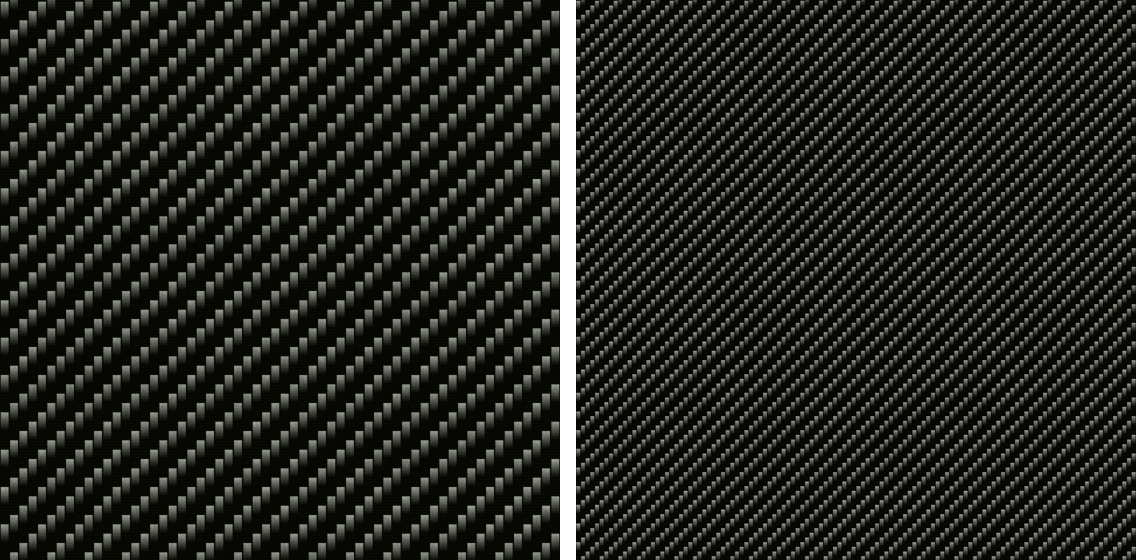
Left: one tile. Right: repeated 2 by 2.
Reproduce this texture procedurally as a Shadertoy shader.

```glsl
const float THREADS = 60.0;       // threads across and down
const float TWILL = 4.0;          // threads per weave repeat
const float FLOAT_LENGTH = 2.0;   // visible length of a lit thread, in threads
const float TOP_OFFSET = 0.1;     // lowers the lit ends, in threads
const float SIDE_GAP = 0.05;      // dark gap on each side of a thread
const float EDGE_SOFTNESS = 0.10;
const float FADE_POWER = 1.12;
const float FIBRES = 6.0;         // fibre streaks per thread
const float WEFT_LINES = 3.0;     // faint horizontal lines per thread
const float GRAIN = 0.12;
const float BLOCK_VARIATION = 0.08;
const float WEAR = 0.08;
const vec3 SHADOW = vec3(0.018, 0.018, 0.006);
const vec3 WEFT = vec3(0.042, 0.043, 0.020);
const vec3 SHEEN = vec3(0.62, 0.635, 0.60);
const vec3 EDGE_TINT = vec3(0.90, 1.04, 0.92);

float hash(vec2 p) {
    vec3 q = fract(vec3(p.xyx) * 0.1031);
    q += dot(q, q.yzx + 33.33);
    return fract((q.x + q.y) * q.z);
}

// Value noise that repeats after a whole number of cells
float wrapNoise(vec2 uv, vec2 cells) {
    vec2 p = uv * cells;
    vec2 i = floor(p);
    vec2 f = fract(p);
    f = f * f * (3.0 - 2.0 * f);
    float a = hash(mod(i, cells));
    float b = hash(mod(i + vec2(1.0, 0.0), cells));
    float c = hash(mod(i + vec2(0.0, 1.0), cells));
    float d = hash(mod(i + 1.0, cells));
    return mix(mix(a, b, f.x), mix(c, d, f.x), f.y);
}

void mainImage(out vec4 fragColor, in vec2 fragCoord) {
    vec2 uv = fragCoord / iResolution.xy;
    vec2 p = uv * THREADS;
    float pixel = THREADS / iResolution.y;
    float soft = max(EDGE_SOFTNESS, pixel);

    // Each column steps up one thread, forming the diagonal
    float column = floor(p.x);
    float slide = column - TOP_OFFSET - p.y;
    float depth = mod(slide, TWILL);
    float repeatIndex = mod(floor(slide / TWILL), THREADS / TWILL);

    // Lit block: crisp top and sides, fading downwards
    float side = 0.5 - abs(fract(p.x) - 0.5);
    float sideMask = smoothstep(SIDE_GAP - 0.5 * soft, SIDE_GAP + soft, side);
    float topMask = smoothstep(0.0, 1.5 * soft, depth);
    float fade = pow(max(1.0 - depth / FLOAT_LENGTH, 0.0), FADE_POWER);
    float light = sideMask * topMask * fade;

    // Fibre grain, block variation and broad wear
    float streak = wrapNoise(uv, vec2(THREADS * FIBRES, THREADS * 2.0)) - 0.5;
    float speck = wrapNoise(uv.yx, vec2(THREADS * 5.0)) - 0.5;
    float block = hash(vec2(column, repeatIndex) + 7.0) - 0.5;
    float wear = wrapNoise(uv, vec2(9.0)) - 0.5;
    light *= 1.0 + GRAIN * (streak + speck) + BLOCK_VARIATION * block + WEAR * wear;

    // Dark crossing threads with faint horizontal lines
    float line = 0.5 + 0.5 * cos(6.2831853 * p.y * WEFT_LINES);
    float weft = line * (0.55 + 0.45 * sideMask) * (0.7 + 0.6 * wear + 0.6 * speck);
    vec3 color = mix(SHADOW, WEFT, clamp(weft, 0.0, 1.0));

    // Greenish rim along the sides and top of the lit blocks
    float rim = 1.0 - smoothstep(SIDE_GAP, SIDE_GAP + 0.16, min(side, depth));
    vec3 sheen = SHEEN * mix(vec3(1.0), EDGE_TINT, rim);
    color = mix(color, sheen, clamp(light, 0.0, 1.0));
    fragColor = vec4(color, 1.0);
}
```
